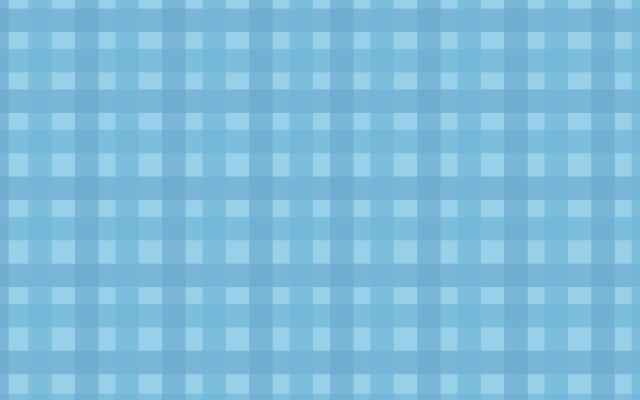
A Shadertoy shader for this pattern:

```glsl
// Blue gingham: two tones of translucent ribbon alternate across and down a pale cloth.
// Each axis is one repeating ribbon pair, with one tight and one loose gap in the weave;
// the vertical ribbons are laid over the horizontal ones. Lengths are in canvas heights.

const vec3 CLOTH = vec3(0.596, 0.816, 0.914);
const vec3 LIGHT_INK = vec3(0.451, 0.714, 0.849);
const vec3 DARK_INK = vec3(0.424, 0.671, 0.810);
const float OPACITY = 0.70;

const float PITCH = 0.2177;         // dark ribbon to next dark ribbon
const float TIGHT_PITCH = 0.2021;   // the one shortened repeat
const float TIGHT_GAP = 0.1802;     // where the shortened repeat ends
const float LIGHT_OFFSET = 0.1008;  // dark ribbon to light ribbon
const float RIBBON_WIDTH = 0.0588;
const float LOOSE_EXTRA = 0.0070;   // slack added in the loose gap

// Shift the regular spacing at the loose and tight gaps of one axis.
float weaveCoord(float u, float looseGap) {
    u -= LOOSE_EXTRA * (step(looseGap, u) - step(looseGap, 0.0));
    return u - TIGHT_PITCH * step(TIGHT_GAP, u);
}

// Coverage of a periodic ribbon whose left edge lies at start.
float ribbon(float u, float start, float pixel) {
    float fromCenter = u - start - 0.5 * RIBBON_WIDTH;
    float d = abs(fromCenter - PITCH * round(fromCenter / PITCH));
    return clamp(0.5 + (0.5 * RIBBON_WIDTH - d) / pixel, 0.0, 1.0);
}

// Lay the light and dark ribbons of one axis over a colour.
vec3 layRibbons(vec3 under, float u, float pixel) {
    float dark = ribbon(u, 0.0, pixel);
    float light = ribbon(u, LIGHT_OFFSET, pixel);
    vec3 color = mix(under, LIGHT_INK, OPACITY * light);
    return mix(color, DARK_INK, OPACITY * dark);
}

void mainImage(out vec4 fragColor, in vec2 fragCoord) {
    float pixel = 1.0 / iResolution.y;
    vec2 p = fragCoord * pixel;
    p.y = 1.0 - p.y;

    // Measure each axis from the dark ribbon just before its tight gap.
    float across = weaveCoord(p.x - 0.6229, -0.577);
    float down = weaveCoord(p.y - 0.0215, 0.9375);

    vec3 color = layRibbons(CLOTH, down, pixel);
    color = layRibbons(color, across, pixel);
    fragColor = vec4(color, 1.0);
}
```
